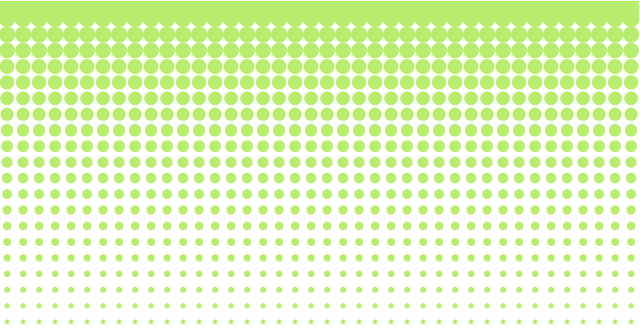
This pattern is drawn by a Shadertoy shader. Its source:

```glsl
// Green halftone fade: a solid band along the top breaks up into a square
// grid of dots that shrink steadily row by row towards the bottom.
// Distances are measured in column pitches, forty to the canvas width.

// Signed distance to the solid band, given its two opposite corners.
float bandDistance(vec2 p, vec2 low, vec2 high) {
    vec2 d = abs(p - 0.5 * (low + high)) - 0.5 * (high - low);
    return length(max(d, 0.0)) + min(max(d.x, d.y), 0.0);
}

// Signed distance to the dot of one row that lies nearest to p.
float dotDistance(vec2 p, float row) {
    row = clamp(row, -1.0, 18.0);
    float column = clamp(round(p.x - 0.443), 0.0, 39.0);
    vec2 center = vec2(column + 0.443, 2.161 + 0.997 * row);
    float radius = 0.510 - 0.0203 * row;
    return length(p - center) - radius;
}

void mainImage(out vec4 fragColor, in vec2 fragCoord) {
    float pixel = 40.0 / iResolution.x;
    vec2 p = vec2(fragCoord.x, iResolution.y - fragCoord.y) * pixel;

    // Band, reaching past the left edge
    float shape = bandDistance(p, vec2(-1.0, 0.05), vec2(39.96, 1.25));

    // Dots: large ones overlap into the neighbouring rows
    float nearestRow = round((p.y - 2.161) / 0.997);
    for (float k = -1.0; k <= 1.0; k++) {
        shape = min(shape, dotDistance(p, nearestRow + k));
    }

    // Smooth edge one pixel wide
    float ink = clamp(0.5 - shape / pixel, 0.0, 1.0);
    vec3 paper = vec3(1.0);
    vec3 lime = vec3(0.72, 0.93, 0.44);
    fragColor = vec4(mix(paper, lime, ink), 1.0);
}
```
